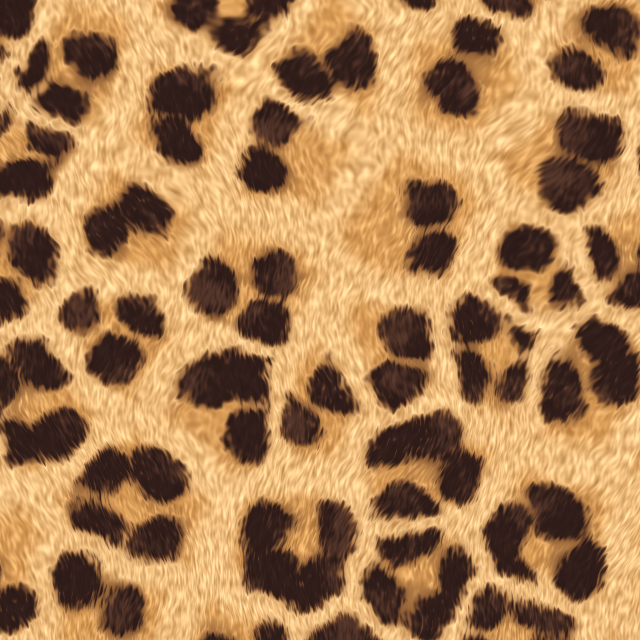
Reproduce this texture procedurally as a three.js fragment shader.

```glsl
varying vec2 vUv;

const float CELL = 0.19;        // rosette spacing
const float JITTER = 0.6;       // scatter of rosette centres
const float GRID_TURN = 0.42;   // rotation of the rosette lattice
const float CHANNEL = 0.0135;   // half width of the pale gaps between rosettes
const float BLOB_MIN = 0.035;
const float BLOB_MAX = 0.05;
const float MERGE = 0.014;      // how softly neighbouring blobs fuse
const float EDGE = 0.0085;      // softness of the spot outline
const float FRAY = 0.011;       // hair raggedness of the outline
const float FUR_CONTRAST = 0.25;
const vec3 CREAM = vec3(0.97, 0.79, 0.55);
const vec3 TAN = vec3(0.85, 0.61, 0.34);
const vec3 UMBER = vec3(0.51, 0.33, 0.19);
const vec3 COCOA = vec3(0.36, 0.23, 0.175);
const vec3 SABLE = vec3(0.19, 0.115, 0.10);

vec2 hash2(vec2 p) {
  vec3 q = fract(vec3(p.xyx) * vec3(0.1031, 0.1030, 0.0973));
  q += dot(q, q.yzx + 33.33);
  return fract((q.xx + q.yz) * q.zy);
}

float gradientAt(vec2 corner, vec2 offset) {
  float angle = 6.2832 * hash2(corner + 71.0).x;
  return dot(vec2(cos(angle), sin(angle)), offset);
}

// Gradient noise, about -1 to 1
float noise(vec2 p) {
  vec2 i = floor(p), f = fract(p);
  vec2 w = f * f * f * (f * (f * 6.0 - 15.0) + 10.0);
  vec2 e = vec2(1.0, 0.0);
  float low = mix(gradientAt(i, f), gradientAt(i + e, f - e), w.x);
  float high = mix(gradientAt(i + e.yx, f - e.yx), gradientAt(i + 1.0, f - 1.0), w.x);
  return 1.45 * mix(low, high, w.y);
}

float smoothMin(float a, float b, float k) {
  float h = max(k - abs(a - b), 0.0) / k;
  return min(a, b) - 0.25 * h * h * k;
}

vec2 siteOf(vec2 cell) {
  return cell + 0.5 + JITTER * (hash2(cell + 19.0) - 0.5);
}

// Ring of fused blobs around the rosette centre
float blobRing(vec2 p, vec2 id) {
  vec2 seed = hash2(id + 47.0);
  float count = 2.0 + floor(seed.x * 2.99);
  float ring = 0.022 + 0.011 * count;
  float d = 1.0;
  for (int i = 0; i < 4; i++) {
    float k = float(i);
    if (k >= count) break;
    vec2 rnd = hash2(id * 5.0 + vec2(k * 13.0, 91.0));
    float angle = 6.2832 * (seed.y + (k + 0.4 * rnd.x) / (count + 0.3));
    vec2 axis = vec2(cos(angle), sin(angle));
    vec2 q = vec2(dot(p, axis) - ring, dot(p, vec2(-axis.y, axis.x)));
    float blob = length(q * vec2(1.1, 0.9)) - mix(BLOB_MIN, BLOB_MAX, rnd.y);
    d = smoothMin(d, blob, MERGE);
  }
  return d;
}

// x: signed distance to the spots, y: distance to the rosette's territory border
vec2 rosettes(vec2 p) {
  vec2 g = p / CELL, base = floor(g), id = base, nearest = vec2(9.0);
  for (int y = -1; y <= 1; y++) for (int x = -1; x <= 1; x++) {
    vec2 cell = base + vec2(float(x), float(y));
    vec2 r = siteOf(cell) - g;
    if (dot(r, r) < dot(nearest, nearest)) { nearest = r; id = cell; }
  }
  float border = 9.0;
  for (int y = -2; y <= 2; y++) for (int x = -2; x <= 2; x++) {
    vec2 r = siteOf(base + vec2(float(x), float(y))) - g;
    vec2 gap = r - nearest;
    if (dot(gap, gap) > 0.0001) border = min(border, dot(0.5 * (r + nearest), normalize(gap)));
  }
  border *= CELL;
  float ring = blobRing(-nearest * CELL, id);
  return vec2(-smoothMin(-ring, border - CHANNEL, 0.018), border);
}

void main() {
  vec2 uv = vUv;

  // Short hair strands follow a gently fanning, wavy flow
  vec2 flow = vec2((uv.x - 0.4) * (1.25 - 0.6 * uv.y), uv.y);
  flow.x += 0.045 * noise(uv * 4.5) + 0.005 * noise(uv * 26.0 + 5.0);
  float tufts = noise(flow * vec2(85.0, 36.0) + 11.0);
  float hairs = noise(flow * vec2(150.0, 52.0) + 37.0);
  float strands = noise(flow * vec2(235.0, 75.0) + 83.0);
  float fur = 0.35 * tufts + 0.45 * hairs + 0.45 * strands;

  // Spot pattern with uneven outlines
  vec2 warp = vec2(noise(uv * 14.0 + 3.0), noise(uv * 14.0 + 61.0));
  vec2 p = uv + 0.013 * warp;
  float c = cos(GRID_TURN), s = sin(GRID_TURN);
  vec2 spots = rosettes(mat2(c, s, -s, c) * p + 3.0);
  float d = spots.x + FRAY * (fur + 0.4 * noise(uv * 40.0));

  // Pale ground, warmer inside the rosettes
  float patches = noise(uv * 7.0 + 29.0);
  float warmth = 0.22 + 0.75 * smoothstep(0.012, 0.05, spots.y) + 0.1 * patches;
  vec3 color = mix(CREAM, TAN, clamp(warmth + 0.45 * fur, 0.0, 1.0));
  color *= 1.0 - FUR_CONTRAST * fur * vec3(0.85, 1.05, 1.35);

  // Brown haze between the blobs
  float haze = smoothstep(-0.1, 0.7, noise(uv * 13.0 + 17.0) + 0.8 * fur);
  haze *= (1.0 - smoothstep(0.0, 0.03, d)) * smoothstep(0.015, 0.045, spots.y);
  color = mix(color, UMBER, 0.7 * haze);

  // Dark spots with faint sheen and a few light hairs
  float sheen = smoothstep(-0.1, 0.8, noise(uv * 12.0 + 53.0) + 0.6 * fur);
  vec3 pelt = mix(SABLE, COCOA, 0.75 * sheen) * (1.0 + 0.2 * fur);
  float lightHairs = smoothstep(0.35, 0.75, strands) * smoothstep(-0.1, 0.6, patches);
  pelt = mix(pelt, UMBER, 0.45 * lightHairs);
  color = mix(color, UMBER, 1.0 - smoothstep(-0.3 * EDGE, EDGE, d));
  color = mix(color, pelt, 1.0 - smoothstep(-EDGE, 0.3 * EDGE, d));

  gl_FragColor = vec4(clamp(color, 0.0, 1.0), 1.0);
}
```
